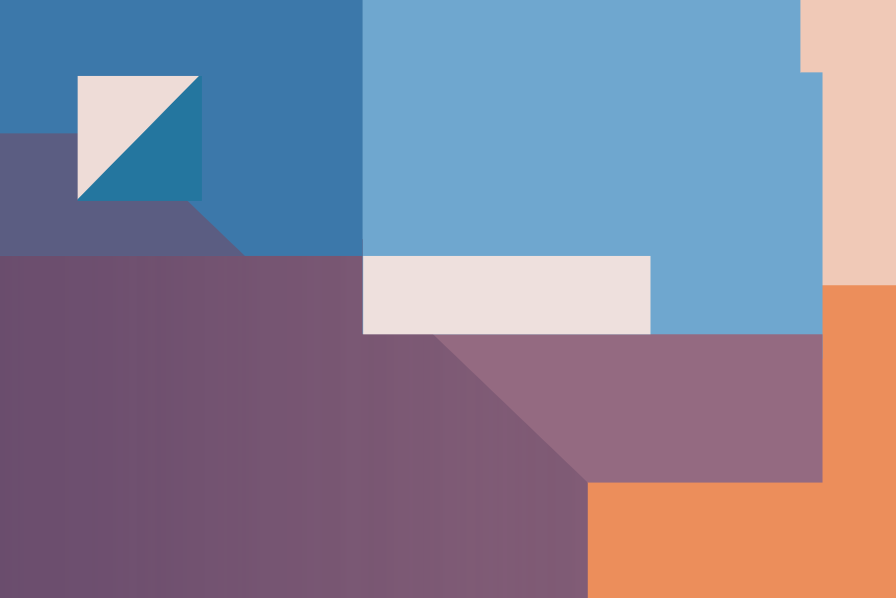
Write a WebGL 2 fragment shader that draws this background.

```glsl
#version 300 es
precision highp float;
// Flat geometric collage: overlapping rectangles and diagonal cuts in blue,
// plum, cream and orange. Each shape is an antialiased coverage mask, painted
// back to front over an orange ground, with faint vertical streaks in the plum.

uniform vec2 u_resolution;
out vec4 fragColor;

const vec2 CANVAS = vec2(1.5, 1.0);

const vec3 ORANGE = vec3(0.925, 0.558, 0.355);
const vec3 PEACH = vec3(0.940, 0.788, 0.718);
const vec3 SKY = vec3(0.436, 0.656, 0.810);
const vec3 BLUE = vec3(0.237, 0.470, 0.665);
const vec3 TEAL = vec3(0.140, 0.462, 0.622);
const vec3 SLATE = vec3(0.355, 0.365, 0.510);
const vec3 MAUVE = vec3(0.582, 0.414, 0.505);
const vec3 PLUM_LEFT = vec3(0.420, 0.305, 0.432);
const vec3 PLUM_RIGHT = vec3(0.502, 0.358, 0.460);
const vec3 CREAM = vec3(0.934, 0.880, 0.865);
const vec3 BLUSH = vec3(0.932, 0.862, 0.842);

float hash(float n) {
  return fract(sin(n * 127.1) * 43758.5453);
}

// Smooth one-dimensional noise
float noise(float x) {
  float i = floor(x);
  return mix(hash(i), hash(i + 1.0), smoothstep(0.0, 1.0, x - i));
}

// Coverage of a rectangle given its lower left and upper right corners
float box(vec2 p, vec2 low, vec2 high, float pixel) {
  vec2 inside = clamp(min(p - low, high - p) / pixel + 0.5, 0.0, 1.0);
  return inside.x * inside.y;
}

// Coverage of the half plane to the left of the line from a to b
float leftOf(vec2 p, vec2 a, vec2 b, float pixel) {
  vec2 along = normalize(b - a);
  float dist = dot(p - a, vec2(-along.y, along.x));
  return clamp(dist / pixel + 0.5, 0.0, 1.0);
}

// Plum surface: a horizontal gradient with soft vertical streaks
vec3 plumTone(vec2 p) {
  float streak = noise(p.x * 34.0) + 0.5 * noise(p.x * 90.0) - 0.75;
  vec3 tone = mix(PLUM_LEFT, PLUM_RIGHT, smoothstep(-0.1, 1.0, p.x));
  return tone + 0.008 * streak;
}

void main() {
  vec2 p = gl_FragCoord.xy / u_resolution * CANVAS;
  float pixel = CANVAS.y / u_resolution.y;
  vec3 plum = plumTone(p);
  vec3 color = ORANGE;

  // Peach corner and the notched sky panel
  color = mix(color, PEACH, box(p, vec2(1.300, 0.523), vec2(1.6, 1.1), pixel));
  float sky = max(box(p, vec2(0.5, 0.4), vec2(1.377, 0.879), pixel),
                  box(p, vec2(0.5, 0.4), vec2(1.340, 1.1), pixel));
  color = mix(color, SKY, sky);

  // Mauve band, with the plum field cut along its diagonal
  color = mix(color, MAUVE, box(p, vec2(0.5, 0.193), vec2(1.377, 0.441), pixel));
  float field = box(p, vec2(-0.1), vec2(0.984, 0.441), pixel)
              * leftOf(p, vec2(0.984, 0.193), vec2(0.725, 0.441), pixel);
  color = mix(color, plum, field);
  color = mix(color, plum, box(p, vec2(-0.1), vec2(0.607, 0.6), pixel));

  // Deep blue panel with its slate shadow
  color = mix(color, BLUE, box(p, vec2(-0.1, 0.572), vec2(0.607, 1.1), pixel));
  float shadow = box(p, vec2(-0.1, 0.572), vec2(0.45, 0.777), pixel)
               * leftOf(p, vec2(0.410, 0.572), vec2(0.314, 0.664), pixel);
  color = mix(color, SLATE, shadow);

  // Cream bar
  color = mix(color, CREAM, box(p, vec2(0.608, 0.441), vec2(1.089, 0.572), pixel));

  // Small square split from corner to corner
  float tile = box(p, vec2(0.130, 0.664), vec2(0.338, 0.873), pixel);
  float upper = leftOf(p, vec2(0.130, 0.667), vec2(0.333, 0.873), pixel);
  color = mix(color, mix(TEAL, BLUSH, upper), tile);

  fragColor = vec4(color, 1.0);
}
```
